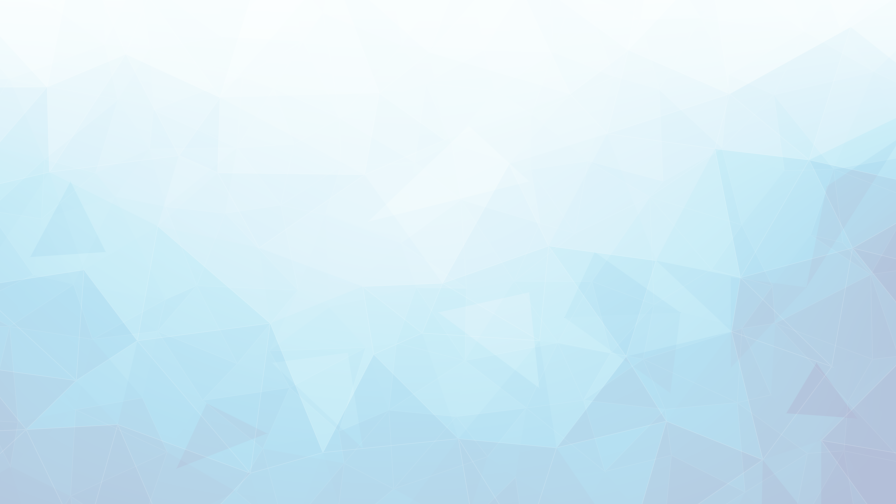
Reproduce this background procedurally as a Shadertoy shader.

```glsl
#define COARSE_CELL 0.195
#define FINE_CELL 0.125
#define FINE_MIX 0.32
#define JITTER 0.76
#define CONTRAST 1.05
#define FLATNESS 0.6
#define HAIRLINE_WIDTH 0.0022
#define HAIRLINE_GAIN 0.16
#define LEFT_SHADE 1.6
#define RIGHT_SHADE 2.9

// Pale to deep: white, ice, cyan, blue, lavender
const vec3 RAMP[7] = vec3[7](
    vec3(0.99, 1.00, 1.00), vec3(0.94, 0.98, 0.99), vec3(0.87, 0.95, 0.98),
    vec3(0.79, 0.93, 0.97), vec3(0.71, 0.88, 0.95), vec3(0.71, 0.82, 0.90),
    vec3(0.70, 0.75, 0.85));

float hash(vec2 p) {
    vec3 q = fract(p.xyx * vec3(0.1031, 0.1030, 0.0973));
    q += dot(q, q.yzx + 33.33);
    return fract((q.x + q.y) * q.z);
}

float cross2(vec2 a, vec2 b) { return a.x * b.y - a.y * b.x; }

// Distance to the nearest side line, positive inside
float triangleDepth(vec2 p, vec2 a, vec2 b, vec2 c) {
    float turn = sign(cross2(b - a, c - a));
    vec3 d = vec3(cross2(normalize(b - a), p - a),
                  cross2(normalize(c - b), p - b),
                  cross2(normalize(a - c), p - c)) * turn;
    return min(d.x, min(d.y, d.z));
}

// Smooth shading: 0 is white, 6 is lavender
float toneField(vec2 p) {
    float x = p.x * 0.5625;
    float y = clamp(p.y, 0.0, 1.0);
    float tone = 0.25 + 4.4 * pow(1.0 - y, 1.2);
    float left = max(0.45 - x, 0.0) / 0.45;
    float right = max(x - 0.45, 0.0) / 0.55;
    float sides = (1.0 - smoothstep(0.55, 1.05, y))
                * mix(0.5, 1.0, smoothstep(0.0, 0.45, y));
    tone += sides * (LEFT_SHADE * left * left + RIGHT_SHADE * right * right);
    vec2 glow = (p - vec2(0.84, 0.53)) / vec2(0.32, 0.17);
    return tone - 0.4 * exp(-dot(glow, glow));
}

vec2 meshPoint(vec2 cell, float seed) {
    vec2 k = cell + seed;
    return cell + 0.5 + JITTER * (vec2(hash(k), hash(k + 57.3)) - 0.5);
}

// Jittered triangle mesh: x is the tone, y the pale seams
vec2 facets(vec2 p, float size, float seed, float pixel) {
    vec2 g = p / size;
    vec2 home = floor(g - 0.5);
    float field = toneField(p), sum = 0.0, weight = 0.0001, seam = 0.0;
    sum = field * weight;
    for (int k = 0; k < 18; k++) {
        int n = k / 2;
        vec2 cell = home + vec2(n % 3, n / 3) - 1.0;
        vec2 a = meshPoint(cell, seed);
        vec2 b = meshPoint(cell + vec2(1, 0), seed);
        vec2 c = meshPoint(cell + vec2(1, 1), seed);
        vec2 d = meshPoint(cell + vec2(0, 1), seed);
        // Split each quad along its shorter diagonal
        bool rising = distance(a, c) < distance(b, d);
        vec2 s = rising ? a : b;
        vec2 e = rising ? c : d;
        vec2 tip = k % 2 == 0 ? (rising ? b : a) : (rising ? d : c);
        float depth = triangleDepth(g, s, e, tip) * size;
        float cover = smoothstep(-pixel, pixel, depth);
        float chance = hash(cell * 2.0 + seed + float(k % 2) * 31.7);
        float base = mix(field, toneField((s + e + tip) / 3.0 * size), FLATNESS);
        float vary = CONTRAST * mix(0.35, 1.0, smoothstep(0.5, 4.0, base));
        sum += cover * (base + (chance - 0.5) * vary);
        weight += cover;
        float line = 1.0 - smoothstep(0.0, HAIRLINE_WIDTH, abs(depth));
        seam = max(seam, line * step(0.6, chance));
    }
    return vec2(sum / weight, seam);
}

void mainImage(out vec4 fragColor, in vec2 fragCoord) {
    vec2 p = fragCoord / iResolution.xy * vec2(16.0 / 9.0, 1.0);
    float pixel = 0.8 / iResolution.y;

    // Two overlapping meshes
    vec2 coarse = facets(p, COARSE_CELL, 11.0, pixel);
    vec2 fine = facets(p, FINE_CELL, 83.0, pixel);
    vec2 mesh = mix(coarse, fine, FINE_MIX);
    float tone = mesh.x;

    // Large accent facets
    #define ACCENT(a, b, c, gain) tone += gain * smoothstep(-pixel, pixel, triangleDepth(p, a, b, c))
    ACCENT(vec2(0.73, 0.56), vec2(0.93, 0.75), vec2(1.05, 0.64), -0.25);
    ACCENT(vec2(0.87, 0.38), vec2(1.05, 0.42), vec2(1.07, 0.23), -0.45);
    ACCENT(vec2(0.69, 0.30), vec2(0.54, 0.28), vec2(0.72, 0.11), -0.30);
    ACCENT(vec2(1.12, 0.37), vec2(1.35, 0.38), vec2(1.18, 0.50), 0.40);
    ACCENT(vec2(1.12, 0.37), vec2(1.35, 0.38), vec2(1.33, 0.22), 0.30);
    ACCENT(vec2(1.45, 0.45), vec2(1.60, 0.43), vec2(1.45, 0.27), 0.30);
    ACCENT(vec2(1.56, 0.18), vec2(1.62, 0.28), vec2(1.70, 0.17), 0.70);
    ACCENT(vec2(1.64, 0.63), vec2(1.79, 0.73), vec2(1.60, 0.43), 0.45);
    ACCENT(vec2(0.41, 0.20), vec2(0.53, 0.14), vec2(0.35, 0.07), 0.55);
    ACCENT(vec2(0.14, 0.64), vec2(0.21, 0.50), vec2(0.06, 0.49), 0.50);

    // Tone to colour
    tone = clamp(tone, 0.0, 5.999);
    int i = int(tone);
    vec3 color = mix(RAMP[i], RAMP[i + 1], fract(tone));
    color = mix(color, vec3(1.0), HAIRLINE_GAIN * mesh.y);
    fragColor = vec4(color, 1.0);
}
```
